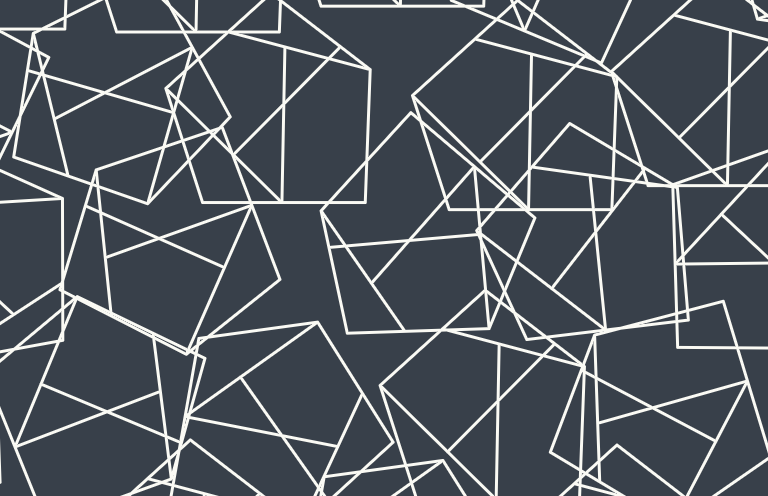
This pattern is drawn by a Shadertoy shader. Its source:

```glsl
// Scattered, overlapping outlined pentagons with inner struts, cream on slate.

#define CELL vec2(0.395, 0.324)     // grid spacing, in canvas heights
#define MOTIF_SIZE 0.2              // motif radius, in canvas heights
#define LINE_WIDTH 0.006            // stroke width, in canvas heights
#define JITTER 0.36                 // spread of centers, in cells
#define UPRIGHT_SHARE 0.55          // fraction of motifs left unrotated
#define SLATE vec3(0.22, 0.25, 0.29)
#define CREAM vec3(0.98, 0.98, 0.955)

vec3 hash3(vec2 cell) {
    vec3 p = fract(cell.xyx * vec3(0.1031, 0.1030, 0.0973));
    p += dot(p, p.yxz + 33.33);
    return fract((p.xxy + p.yzz) * p.zyx);
}

float segmentDistance(vec2 p, vec2 a, vec2 b) {
    vec2 pa = p - a, ba = b - a;
    return length(pa - ba * clamp(dot(pa, ba) / dot(ba, ba), 0.0, 1.0));
}

// Distance to the pentagon outline and its four struts
float motifDistance(vec2 p) {
    vec2 left = vec2(-1.06, 0.13), top = vec2(0.0, 1.09), right = vec2(1.0, 0.32);
    vec2 foot = vec2(0.11, -1.02);
    vec2 corners[5] = vec2[5](left, top, right, vec2(0.95, -1.02), vec2(-0.69, -1.02));

    float d = segmentDistance(p, left, foot);
    d = min(d, segmentDistance(p, vec2(-0.43, 0.70), right));
    d = min(d, segmentDistance(p, vec2(0.14, 0.54), foot));
    d = min(d, segmentDistance(p, vec2(0.70, 0.55), vec2(-0.38, -0.54)));
    for (int i = 0; i < 5; i++)
        d = min(d, segmentDistance(p, corners[i], corners[(i + 1) % 5]));
    return d;
}

// Distance to the nearest stroke of the jittered, staggered grid of motifs
float patternDistance(vec2 p) {
    float d = 1.0;
    float baseRow = floor(p.y / CELL.y);
    for (float j = -1.0; j <= 1.0; j++) {
        float row = baseRow + j;
        float stagger = 0.5 * mod(row, 2.0);
        float baseColumn = floor(p.x / CELL.x - stagger);
        for (float i = -1.0; i <= 1.0; i++) {
            vec2 cell = vec2(baseColumn + i, row);
            vec3 random = hash3(cell + 17.0);
            vec2 center = cell + vec2(stagger, 0.0) + 0.5 + JITTER * (random.xy - 0.5);
            float turn = max(random.z - UPRIGHT_SHARE, 0.0) / (1.0 - UPRIGHT_SHARE);
            float angle = 6.2832 * turn;
            mat2 rotation = mat2(cos(angle), -sin(angle), sin(angle), cos(angle));
            vec2 local = rotation * (p - center * CELL) / MOTIF_SIZE;
            d = min(d, motifDistance(local) * MOTIF_SIZE);
        }
    }
    return d;
}

void mainImage(out vec4 fragColor, in vec2 fragCoord) {
    vec2 p = fragCoord / iResolution.y;

    // Stroke coverage, smoothed over one pixel
    float edge = (0.5 * LINE_WIDTH - patternDistance(p)) * iResolution.y;
    float stroke = clamp(edge + 0.5, 0.0, 1.0);
    fragColor = vec4(mix(SLATE, CREAM, stroke), 1.0);
}
```
